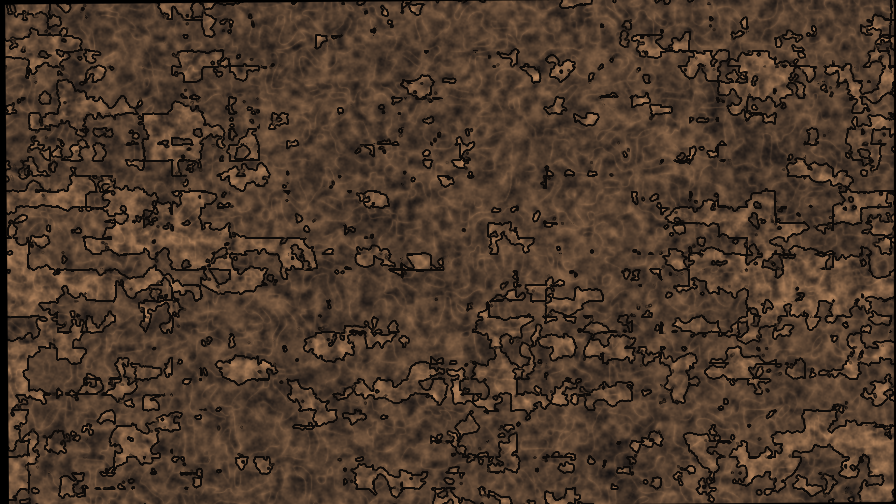
Reproduce this texture procedurally as a Shadertoy shader.

```glsl
float hash(vec2 p) {
    vec3 q = fract(p.xyx * vec3(0.1031, 0.1030, 0.0973));
    q += dot(q, q.yzx + 33.33);
    return fract((q.x + q.y) * q.z);
}

float noise(vec2 p) {
    vec2 i = floor(p), f = fract(p);
    f = f * f * (3.0 - 2.0 * f);
    return mix(mix(hash(i), hash(i + vec2(1, 0)), f.x),
               mix(hash(i + vec2(0, 1)), hash(i + vec2(1, 1)), f.x), f.y);
}

float fbm(vec2 p) {
    float sum = 0.0, amp = 0.57;
    for (int i = 0; i < 3; i++) {
        sum += amp * noise(p);
        p = mat2(1.6, 1.2, -1.2, 1.6) * p + 17.3;
        amp *= 0.5;
    }
    return sum;
}

// Positive inside the crust: flat bands, stepped blocks and a ragged edge
float crustField(vec2 p, float aspect) {
    vec2 wobble = vec2(noise(p * 70.0), noise(p * 70.0 + 40.0)) - 0.5;
    float block = hash(floor((p + 0.004 * wobble) / vec2(0.057, 0.031)) + 9.0);
    float region = noise(p * vec2(3.0, 4.5) + 5.0);
    float band = noise(p * vec2(8.0, 23.0) + 31.0);
    float ragged = fbm(p * 46.0 + 60.0);
    float sides = step(0.79, abs(p.x - 0.5 * aspect));
    return 0.35 * (region - 0.5) + 0.6 * (band - 0.5) + 0.3 * (block - 0.5)
         + 0.75 * (ragged - 0.5) + 0.08 * sides - 0.1;
}

float crustMask(vec2 p, float aspect) {
    return smoothstep(-0.025, 0.025, crustField(p, aspect));
}

// Thin bright threads along the middle level of warped noise
float fibres(vec2 p) {
    vec2 warp = vec2(noise(p * 25.0), noise(p * 25.0 + 80.0));
    float ridge = 1.0 - abs(2.0 * noise(p * 60.0 + 2.0 * warp) - 1.0);
    return ridge * ridge;
}

void mainImage(out vec4 fragColor, in vec2 fragCoord) {
    vec2 p = fragCoord / iResolution.y;
    float aspect = iResolution.x / iResolution.y;

    // Outline where the mask changes within a small ring
    float inside = crustMask(p, aspect);
    float low = inside, high = inside;
    for (int i = 0; i < 8; i++) {
        float angle = 0.785398 * float(i);
        float m = crustMask(p + 0.0021 * vec2(cos(angle), sin(angle)), aspect);
        low = min(low, m);
        high = max(high, m);
    }
    float outline = smoothstep(0.15, 0.95, high - low);

    // Mottled earth, brighter and rougher on the crust
    float grain = fbm(p * 65.0);
    float cloud = fbm(p * 9.0 + 12.0);
    float tone = 0.32 + 0.36 * (grain - 0.5) + 0.13 * (fibres(p) - 0.47)
               + 0.13 * (cloud - 0.5);
    tone += inside * (0.11 + 0.2 * (grain - 0.5));
    vec3 earth = mix(vec3(0.20, 0.155, 0.125), vec3(0.64, 0.47, 0.33),
                     (tone - 0.20) / 0.44);
    vec3 color = mix(earth, vec3(0.05, 0.038, 0.03), outline);

    // Slanted black margins
    float margin = min(p.x - 0.018 + 0.008 * p.y, 0.991 + 0.008 * p.x - p.y);
    margin = min(margin, aspect - 0.004 - p.x);
    margin = min(margin, p.y + 0.010 - 0.008 * p.x);
    color *= smoothstep(-0.0015, 0.0015, margin);

    fragColor = vec4(max(color, 0.0), 1.0);
}
```
